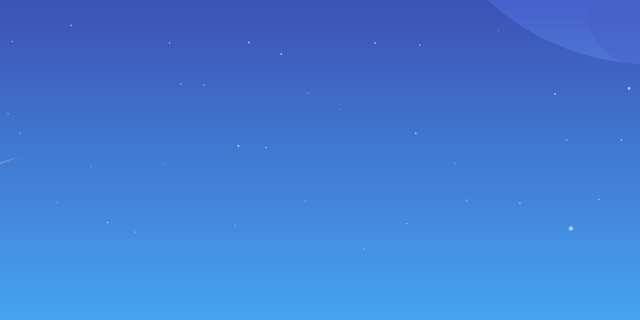
A Shadertoy shader for this background:

```glsl
// A calm blue dusk sky: a vertical gradient with a pale planet cut off by the
// top right corner, a short meteor trail at the left and a sparse star field.
// Stars come from a jittered grid; all lengths are in canvas heights.

vec3 hash3(vec2 cell) {
    vec3 q = fract(cell.xyx * vec3(0.1031, 0.1030, 0.0973));
    q += dot(q, q.yxz + 33.33);
    return fract((q.xxy + q.yzz) * q.zyx);
}

// Antialiased coverage from a signed distance
float cover(float dist) {
    return clamp(0.5 - dist * iResolution.y, 0.0, 1.0);
}

float disc(vec2 p, vec2 center, float radius) {
    return cover(length(p - center) - radius);
}

// One small star per grid cell, with random place, size and brightness
float starField(vec2 p) {
    const float cellSize = 0.2;
    vec2 cell = floor(p / cellSize);
    vec3 rnd = hash3(cell + 7.0);
    vec3 look = hash3(cell + 51.0);
    vec2 center = (cell + mix(vec2(0.08), vec2(0.92), rnd.xy)) * cellSize;
    float radius = mix(0.0017, 0.0028, look.x);
    float present = step(rnd.z, 0.88) * step(0.17, center.y) * step(center.y, 0.93);
    return present * mix(0.2, 0.85, look.y) * disc(p, center, radius);
}

// Thin line that fades towards its head
float meteor(vec2 p, vec2 tail, vec2 head) {
    vec2 along = head - tail;
    float t = clamp(dot(p - tail, along) / dot(along, along), 0.0, 1.0);
    float dist = length(p - tail - along * t);
    return 0.45 * (1.0 - t) * cover(dist - 0.0014);
}

void mainImage(out vec4 fragColor, in vec2 fragCoord) {
    vec2 p = fragCoord / iResolution.y;

    // Sky
    vec3 color = mix(vec3(0.275, 0.64, 0.942), vec3(0.235, 0.322, 0.71), p.y);

    // Planet, lighter towards its lower rim, with a faint darker crater
    float planet = disc(p, vec2(2.044, 1.571), 0.773);
    vec3 planetColor = mix(vec3(0.30, 0.45, 0.83), vec3(0.28, 0.385, 0.80),
                           smoothstep(0.80, 1.0, p.y));
    float crater = disc(p, vec2(2.005, 0.965), 0.17);
    planetColor = mix(planetColor, vec3(0.27, 0.37, 0.78), 0.4 * crater);
    color = mix(color, planetColor, planet);

    // Stars and meteor, with two brighter stars at the right
    float light = starField(p) * (1.0 - planet);
    light = max(light, 0.65 * disc(p, vec2(1.784, 0.286), 0.0065));
    light = max(light, 0.75 * disc(p, vec2(1.966, 0.724), 0.0040));
    light = max(light, meteor(p, vec2(0.0, 0.49), vec2(0.065, 0.512)));
    color = mix(color, vec3(0.93, 0.95, 1.0), light);

    fragColor = vec4(color, 1.0);
}
```
